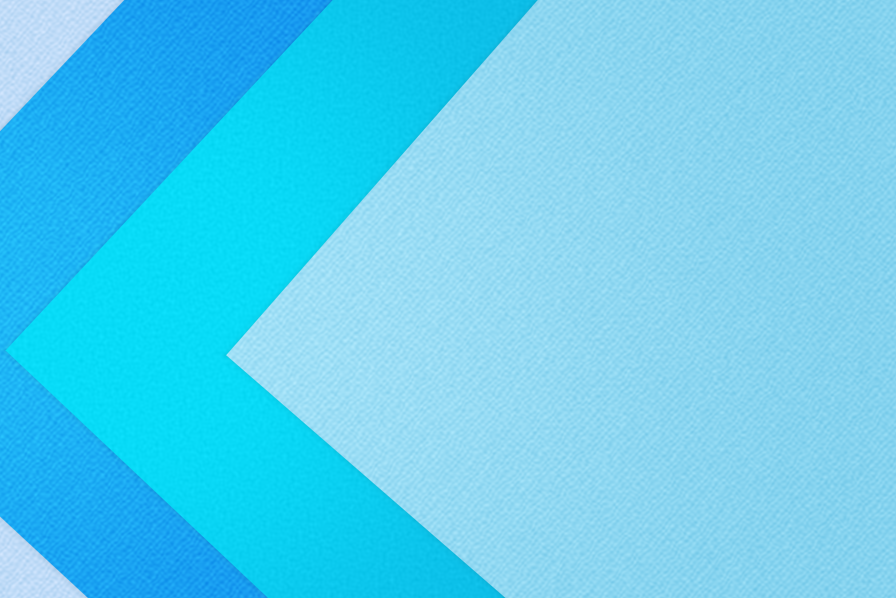
Reproduce this background procedurally as a Shadertoy shader.

```glsl
// Overlapping sheets of textured blue paper, their corners pointing left.
#define LIGHT_NEAR vec3(0.625, 0.875, 0.965)
#define LIGHT_FAR vec3(0.52, 0.825, 0.935)
#define CYAN_NEAR vec3(0.03, 0.86, 0.97)
#define CYAN_FAR vec3(0.05, 0.745, 0.91)
#define BLUE_NEAR vec3(0.12, 0.72, 0.965)
#define BLUE_FAR vec3(0.09, 0.60, 0.94)
#define BASE_COLOR vec3(0.75, 0.86, 0.97)
#define THREAD_PITCH 0.0088
#define WEAVE_DEPTH 0.034
#define SHADOW_WIDTH 0.004
#define SHADOW_DEPTH 0.07

// Gradient noise
vec2 hashGradient(vec2 cell) {
    vec2 h = vec2(dot(cell, vec2(127.1, 311.7)), dot(cell, vec2(269.5, 183.3)));
    return 2.0 * fract(sin(h) * 43758.5) - 1.0;
}

float gradientNoise(vec2 p) {
    vec2 i = floor(p), f = fract(p);
    vec2 w = f * f * f * (f * (f * 6.0 - 15.0) + 10.0);
    vec2 e = vec2(0.0, 1.0);
    float low = mix(dot(hashGradient(i), f),
                    dot(hashGradient(i + e.yx), f - e.yx), w.x);
    float high = mix(dot(hashGradient(i + e), f - e),
                     dot(hashGradient(i + e.yy), f - e.yy), w.x);
    return mix(low, high, w.y);
}

// Signed distance to a sheet; slopes give the rise of its upper and fall of its lower edge
float sheetDistance(vec2 p, vec2 apex, vec2 slopes) {
    vec2 q = p - apex;
    vec2 edges = (vec2(q.y, -q.y) - slopes * q.x) / sqrt(1.0 + slopes * slopes);
    return max(edges.x, edges.y);
}

// Embossed linen: diagonal rows of uneven bumps crossed by long threads
float linen(vec2 p) {
    vec2 axis = normalize(vec2(1.0, 1.1));
    vec2 q = vec2(dot(p, axis), dot(p, vec2(-axis.y, axis.x))) / THREAD_PITCH;
    vec2 wobble = vec2(gradientNoise(q * 0.45), gradientNoise(q * 0.45 + 41.0));
    vec2 wave = sin(6.2832 * (q + 0.8 * wobble));
    float visible = smoothstep(1.2, 2.5, THREAD_PITCH * iResolution.y);
    float bumps = 0.3 * wave.x + 0.5 * wave.y
                + 1.5 * gradientNoise(p * vec2(0.9, 1.5) / THREAD_PITCH);
    float threads = gradientNoise(q * vec2(0.1, 1.3))
                  + 0.4 * gradientNoise(q * vec2(1.3, 0.1) + 17.0);
    return visible * bumps + 0.6 * threads;
}

// Lay one sheet with its contact shadow over the colour below
vec3 laySheet(vec3 below, vec3 paper, float dist, float pixel) {
    float shadow = SHADOW_DEPTH * exp(-max(dist, 0.0) / SHADOW_WIDTH);
    float cover = 1.0 - smoothstep(-0.7 * pixel, 0.7 * pixel, dist);
    return mix(below * (1.0 - shadow), paper, cover);
}

void mainImage(out vec4 fragColor, in vec2 fragCoord) {
    float pixel = 1.0 / iResolution.y;
    vec2 p = fragCoord * pixel;
    p.x += 0.5 * (1.5 - iResolution.x * pixel);

    // Relief tints red most on the pale sheets, green most on the blue one
    float relief = WEAVE_DEPTH * linen(p);
    vec3 paleRelief = relief * vec3(1.4, 0.8, 0.5);
    vec3 blueRelief = relief * vec3(0.8, 1.3, 0.6);
    float grain = 0.04 * gradientNoise(p * 150.0);

    // Light falls off away from the left centre
    vec3 blue = mix(BLUE_NEAR, BLUE_FAR,
                    smoothstep(0.05, 0.75, length(p - vec2(0.0, 0.5))));
    vec3 cyan = mix(CYAN_NEAR, CYAN_FAR,
                    smoothstep(0.2, 0.85, length(p - vec2(0.2, 0.5))));
    vec3 light = mix(LIGHT_NEAR, LIGHT_FAR,
                     smoothstep(0.0, 1.1, length(p - vec2(0.4, 0.47))));

    // Sheets from the back to the front
    float blueDist = sheetDistance(p, vec2(-0.324, 0.437), vec2(1.057, 0.926));
    float cyanDist = sheetDistance(p, vec2(0.010, 0.414), vec2(1.071, 0.943));
    float lightDist = sheetDistance(p, vec2(0.379, 0.406), vec2(1.140, 0.869));
    vec3 color = BASE_COLOR + paleRelief;
    color = laySheet(color, blue + blueRelief, blueDist, pixel);
    color = laySheet(color, cyan + grain, cyanDist, pixel);
    color = laySheet(color, light + paleRelief, lightDist, pixel);

    fragColor = vec4(clamp(color, 0.0, 1.0), 1.0);
}
```
